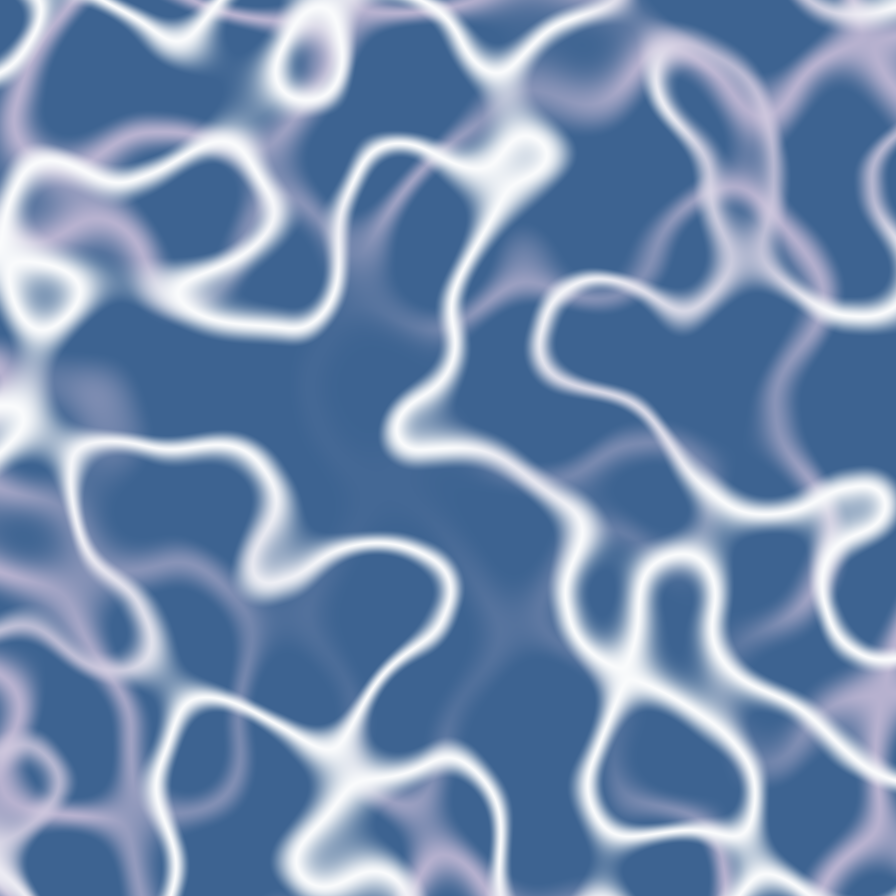
A Shadertoy shader for this texture:

```glsl
// Soft white and lavender strands winding over a flat blue ground.
#define WHITE_CELLS 6.3      // noise cells across the canvas, white strands
#define LAVENDER_CELLS 5.6   // noise cells across the canvas, lavender strands
#define WHITE_WIDTH 0.14     // half width of the white strands, in noise value
#define LAVENDER_WIDTH 0.165 // half width of the lavender strands
#define LAVENDER_ALPHA 0.9   // strongest opacity of the lavender strands
#define LIFT 0.26            // random height at the lattice points
#define BLUE vec3(0.24, 0.39, 0.57)
#define LAVENDER vec3(0.77, 0.73, 0.84)
#define WHITE vec3(0.98, 0.985, 0.99)

float hash(vec2 p) {
    return fract(sin(dot(p, vec2(127.1, 311.7))) * 43758.5453);
}

// Slope and height of one lattice point, evaluated at an offset from it
float corner(vec2 cell, vec2 offset) {
    float angle = 6.28319 * hash(cell);
    float height = LIFT * (2.0 * hash(cell + 57.3) - 1.0);
    return dot(vec2(cos(angle), sin(angle)), offset) + height;
}

float gradientNoise(vec2 p) {
    vec2 cell = floor(p), f = fract(p);
    vec2 blend = f * f * f * (f * (f * 6.0 - 15.0) + 10.0);
    vec2 e = vec2(1.0, 0.0);
    float low = mix(corner(cell, f), corner(cell + e.xy, f - e.xy), blend.x);
    float high = mix(corner(cell + e.yx, f - e.yx), corner(cell + e.xx, f - e.xx), blend.x);
    return mix(low, high, blend.y);
}

// Soft band along the zero contour of the noise
float strand(vec2 p, float width) {
    float t = max(0.0, 1.0 - abs(gradientNoise(p)) / width);
    return mix(t, smoothstep(0.0, 1.0, t), 0.6);
}

void mainImage(out vec4 fragColor, in vec2 fragCoord) {
    vec2 uv = fragCoord / iResolution.xy;

    // Lavender strands fade in patches and towards the middle
    float patches = gradientNoise(uv * 3.0 + 41.0);
    float presence = smoothstep(0.1, 0.5, length(uv - 0.5) + 0.4 * patches);
    float back = strand(uv * LAVENDER_CELLS + 83.0, LAVENDER_WIDTH);
    vec3 color = mix(BLUE, LAVENDER, back * LAVENDER_ALPHA * mix(0.06, 1.0, presence));

    // White strands lie on top, some stretches tinted and thinned
    float front = strand(uv * WHITE_CELLS + 17.0, WHITE_WIDTH);
    float fade = smoothstep(0.0, 0.4, gradientNoise(uv * 3.0 + 9.0)) * presence;
    vec3 tint = mix(WHITE, LAVENDER, 0.75 * fade);
    color = mix(color, tint, front * (1.0 - 0.2 * fade));

    fragColor = vec4(color, 1.0);
}
```
